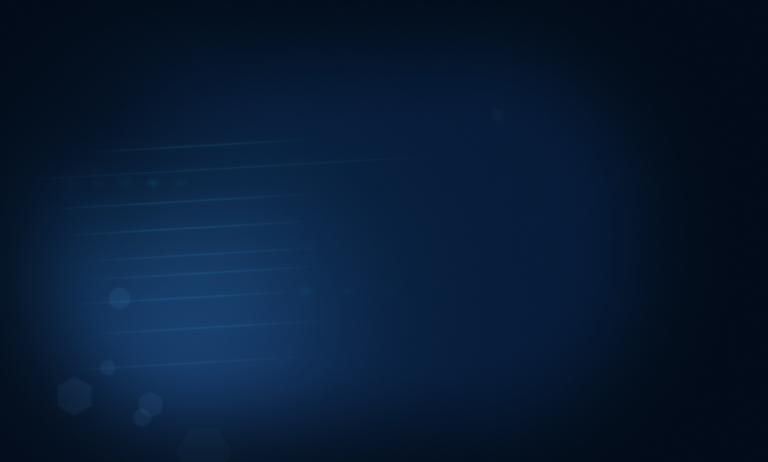
Write a Shadertoy shader that draws this background.

```glsl
// Deep navy backdrop: a soft rounded field of blue with a bright glow low on the
// left, crossed by faint rising streaks, rows of dots and hexagonal lens bokeh.
// Distance functions and Gaussians are layered; lengths are in canvas heights.

const vec3 NIGHT = vec3(0.010, 0.045, 0.104);
const vec3 HALO_TINT = vec3(0.002, 0.012, 0.010);
const vec3 FIELD_BLUE = vec3(0.015, 0.053, 0.112);
const vec3 GLOW_BLUE = vec3(0.056, 0.106, 0.170);
const vec3 GLOW_TEAL = vec3(0.014, 0.042, 0.046);
const vec3 STREAK_TINT = vec3(0.025, 0.078, 0.088);
const vec3 DOT_TINT = vec3(0.005, 0.055, 0.065);
const vec3 BOKEH_TINT = vec3(0.027, 0.044, 0.056);

const vec2 FIELD_CENTER = vec2(0.717, 0.480);
const vec2 FIELD_HALF = vec2(0.675, 0.420);
const float FIELD_RADIUS = 0.38;
const float CORNER_SHADE = 0.65;
const float GLOW_SPILL = 0.42;
const float STREAK_SLOPE = 0.058;
const float STREAK_WIDTH = 0.0024;
const float GRAIN = 1.5 / 255.0;
const int STREAK_COUNT = 9;
const int BOKEH_COUNT = 7;

// Bokeh centers (xy) and radii (z)
const vec3 BOKEH[BOKEH_COUNT] = vec3[BOKEH_COUNT](
    vec3(0.259, 0.354, 0.024), vec3(0.233, 0.204, 0.017),
    vec3(0.161, 0.143, 0.040), vec3(0.326, 0.124, 0.027),
    vec3(0.307, 0.096, 0.020), vec3(0.441, 0.020, 0.058),
    vec3(1.078, 0.750, 0.013));

float hash(vec2 p) {
    vec3 q = fract(p.xyx * 0.1031);
    q += dot(q, q.yzx + 33.33);
    return fract((q.x + q.y) * q.z);
}

float gaussian(vec2 offset, vec2 spread) {
    vec2 q = offset / spread;
    return exp(-0.5 * dot(q, q));
}

float roundedBox(vec2 p, vec2 halfSize, float radius) {
    vec2 q = abs(p) - halfSize + radius;
    return length(max(q, 0.0)) + min(max(q.x, q.y), 0.0) - radius;
}

// Hexagon that turns rounder as it gets smaller
float hexagon(vec2 p, float radius) {
    float disc = length(p) - 0.96 * radius;
    p = abs(p);
    float hex = max(p.x, 0.5 * p.x + 0.866 * p.y) - 0.92 * radius;
    return mix(disc, hex, smoothstep(0.015, 0.04, radius));
}

// Thin slanted lines that fade at both ends
float streaks(vec2 p) {
    float sum = 0.0;
    for (int i = 0; i < STREAK_COUNT; i++) {
        float k = float(i);
        float bend = 0.025 * max(0.0, sin((k - 4.0) * 0.8));
        float height = 0.683 - 0.0585 * k + bend + STREAK_SLOPE * (p.x - 0.435);
        height += i == 1 ? 0.008 : 0.0;
        float start = i == 1 ? 0.04 : 0.06 + 0.16 * hash(vec2(k, 3.0));
        float end = i == 1 ? 0.95 : 0.58 + 0.18 * hash(vec2(k, 7.0));
        float middle = mix(start, end, 0.5);
        float fade = smoothstep(start, middle, p.x) * (1.0 - smoothstep(middle, end, p.x));
        float away = p.y - height;
        float line = exp(-away * away / (STREAK_WIDTH * STREAK_WIDTH));
        float haze = 0.18 * exp(-abs(away) / 0.012);
        sum += (line + haze) * sqrt(fade) * (0.45 + 0.4 * hash(vec2(k, 11.0)));
    }
    return sum;
}

// Evenly spaced soft dots, strongest near the peak
float dotRow(vec2 p, vec2 first, float gap, float count, float peak) {
    float k = clamp(round((p.x - first.x) / gap), 0.0, count - 1.0);
    float strength = 1.0 / (1.0 + abs(k - peak));
    return strength * gaussian(p - first - vec2(k * gap, 0.0), vec2(0.008, 0.006));
}

float bokeh(vec2 p, float pixel) {
    float sum = 0.0;
    for (int i = 0; i < BOKEH_COUNT; i++) {
        vec3 disc = BOKEH[i];
        vec2 q = p - disc.xy;
        if (disc.z > 0.05) q = q.yx;
        float edge = max(1.5 * pixel, 0.004);
        float strength = disc.z > 0.05 || disc.x > 1.0 ? 0.4 : 0.9;
        sum += strength * (1.0 - smoothstep(-edge, edge, hexagon(q, disc.z)));
    }
    return sum;
}

void mainImage(out vec4 fragColor, in vec2 fragCoord) {
    float pixel = 1.0 / iResolution.y;
    vec2 p = fragCoord * pixel;

    // Dark surround, faint halo and rounded field, shaded at the upper left
    float d = roundedBox(p - FIELD_CENTER, FIELD_HALF, FIELD_RADIUS);
    float shade = 1.0 - CORNER_SHADE * gaussian(p - vec2(0.16, 0.78), vec2(0.19, 0.17));
    float field = shade * (1.0 - smoothstep(-0.17, 0.12, d));
    float halo = 1.0 - smoothstep(0.05, 0.20, d);
    vec3 color = NIGHT + HALO_TINT * halo + FIELD_BLUE * field;

    // Lower left glow with a teal haze above it
    float spill = mix(field, shade, GLOW_SPILL);
    color += spill * GLOW_BLUE * gaussian(p - vec2(0.425, 0.25), vec2(0.24, 0.22));
    color += spill * GLOW_TEAL * gaussian(p - vec2(0.40, 0.45), vec2(0.27, 0.18));

    // Light details
    color += STREAK_TINT * streaks(p);
    color += DOT_TINT * dotRow(p, vec2(0.152, 0.604), 0.0595, 5.0, 3.0);
    color += DOT_TINT * 0.6 * dotRow(p, vec2(0.663, 0.370), 0.089, 3.0, 0.0);
    color += BOKEH_TINT * bokeh(p, pixel);

    // Slight grain against banding
    color += (hash(fragCoord) - 0.5) * GRAIN;
    fragColor = vec4(clamp(color, 0.0, 1.0), 1.0);
}
```
